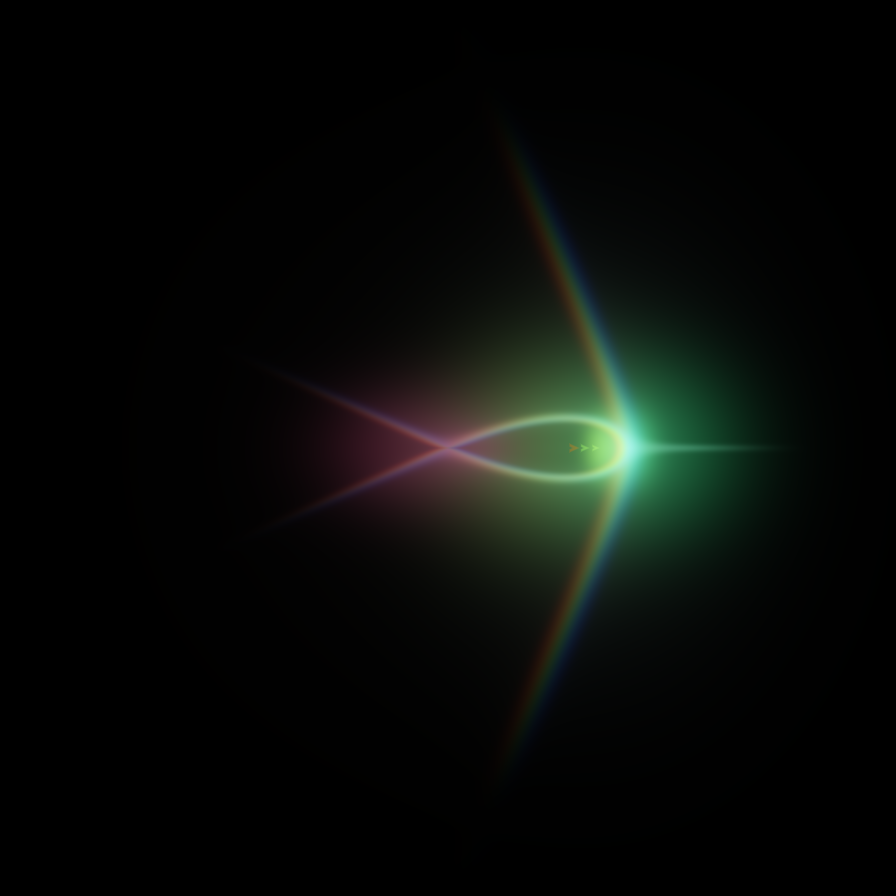
Reproduce this background procedurally as a Shadertoy shader.

```glsl
// Light caustic on black: a looped ray that crosses itself, two swept horns
// and a thin spike, over soft coloured glows. Each curve is an implicit distance,
// evaluated once per colour channel with a small shift to give dispersion.

float glow(vec2 p, vec2 radius) {
    vec2 q = p / radius;
    return exp(-dot(q, q));
}

// Nodal cubic: straight arms left of the crossing, a closed loop to its right.
float loopDistance(vec2 p) {
    float right = max(p.x, 0.0);
    float g = 0.194 * p.x * p.x * (1.0 - right / 0.197);
    float slope = 0.194 * (2.0 * p.x - 3.0 * right * right / 0.197);
    return abs(p.y * p.y - g) / (length(vec2(slope, 2.0 * p.y)) + 1e-5);
}

// Hyperbola opening to the left.
float hornDistance(vec2 p) {
    return 0.92 * abs(p.x - 0.22 + length(vec2(0.02, 0.43 * p.y)));
}

// Loop light in one channel; shift runs from -1 (red) to 1 (blue).
float loopRay(vec2 p, float shift) {
    float d = loopDistance(p - vec2(0.005 * shift, 0.0));
    float strength = p.x < 0.0 ? 0.24 * exp(10.0 * p.x)
                               : 0.24 + 0.22 * smoothstep(0.0, 0.16, p.x);
    strength *= smoothstep(-0.28, -0.08, p.x);
    return strength * (exp(-d * d / 2.6e-5) + 0.35 * exp(-d / 0.012));
}

// Horn light in one channel, widening and fading away from the axis.
float hornRay(vec2 p, float shift) {
    float height = abs(p.y);
    float spread = 0.005 + 0.022 * min(height, 0.22);
    float d = hornDistance(p - vec2(spread * shift, 0.0));
    float strength = 0.42 * exp(-height / 0.075)
                   + 0.125 * (1.0 - smoothstep(0.15, 0.41, height));
    return strength * (exp(-d * d / 1.15e-4) + 0.3 * exp(-d / 0.025));
}

// Small notched arrowheads along the axis, near the bright end of the loop.
vec3 sparks(vec2 p) {
    vec3 sum = vec3(0.0);
    for (int i = 0; i < 3; i++) {
        float k = float(i);
        vec2 q = p - vec2(0.141 + 0.012 * k, 0.0);
        float size = 0.0052 - 0.0008 * k;
        float wedge = max(abs(q.x) - size, abs(q.y) - 0.45 * (size - q.x));
        float notch = abs(q.y) - 0.6 * (-q.x - 0.4 * size);
        float shape = 1.0 - smoothstep(-0.0012, 0.0012, max(wedge, -notch));
        sum += shape * mix(vec3(0.35, 0.0, -0.1), vec3(0.2, 0.5, 0.05), min(k, 1.0));
    }
    return sum;
}

void mainImage(out vec4 fragColor, in vec2 fragCoord) {
    vec2 p = (fragCoord - 0.5 * iResolution.xy) / iResolution.y;

    // Background glows, from maroon at the left to green at the right
    vec3 color = vec3(0.29, 0.08, 0.16) * glow(p - vec2(-0.03, 0.0), vec2(0.1, 0.068));
    color += vec3(0.16, 0.0, 0.11) * glow(p - vec2(0.03, 0.0), vec2(0.045, 0.025));
    color += vec3(0.23, 0.31, 0.12) * glow(p - vec2(0.105, 0.0), vec2(0.11, 0.11));
    color += vec3(0.04, 0.44, 0.21) * glow(p - vec2(0.215, 0.0), vec2(0.105, 0.095));
    color += vec3(0.055, 0.08, 0.075) * glow(p - vec2(0.17, 0.0), vec2(0.16, 0.22));
    color += vec3(0.022, 0.02, 0.018) * glow(p - vec2(0.04, 0.0), vec2(0.26, 0.25));

    // Dispersed curves: the loop turns from rose at the crossing to green
    vec3 loopTint = mix(vec3(1.15, 0.75, 1.1), vec3(0.75, 1.25, 0.8),
                        smoothstep(-0.02, 0.12, p.x));
    color += loopTint * vec3(loopRay(p, -1.0), loopRay(p, 0.0), loopRay(p, 1.0));
    color += vec3(0.95, 1.0, 0.95)
           * vec3(hornRay(p, -1.0), hornRay(p, 0.0), hornRay(p, 1.0));

    // Hot core where the loop meets the horns
    color += vec3(0.2, 1.1, 0.5) * glow(p - vec2(0.198, 0.0), vec2(0.027, 0.036));
    color += vec3(0.45, 0.8, 0.1) * glow(p - vec2(0.172, 0.0), vec2(0.018, 0.03));
    color += sparks(p);

    // Tapering spike along the axis
    float along = p.x - 0.2;
    float reach = max(along, 0.0);
    float spike = smoothstep(-0.01, 0.01, along) * (1.0 - smoothstep(0.06, 0.21, along));
    float width = 0.004 + 0.014 * exp(-reach / 0.018);
    spike *= 0.55 * exp(-reach / 0.13) * exp(-p.y * p.y / (width * width));
    color += vec3(0.45, 0.9, 0.7) * spike;

    // Soft highlight compression
    fragColor = vec4(1.0 - exp(-max(color, 0.0)), 1.0);
}
```
